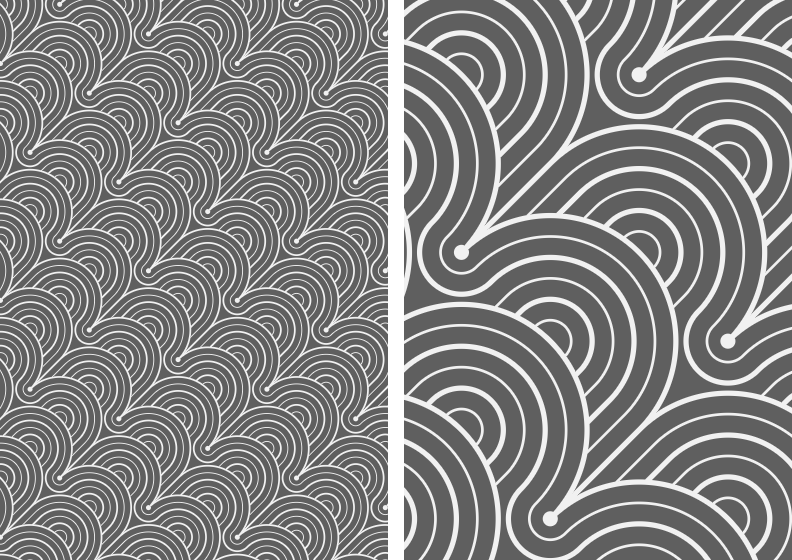
Left, the full canvas; right, a detail of the centre.
Write a WebGL 2 fragment shader that draws this pattern.

```glsl
#version 300 es
precision highp float;
// Overlapping wave arches in pale line on grey, linked by hooks around dots.
// Turned 45 degrees, the plane splits into strips of stacked round arches;
// each arch has a dot at one foot, where its outer lines curl round into the next strip.

uniform vec2 u_resolution;
out vec4 fragColor;

const vec3 GROUND = vec3(0.373);
const vec3 LINE = vec3(0.945);
const float GRID = 0.0763;                    // lattice unit, in canvas widths
const vec2 ANCHOR = vec2(0.1538, 0.8217);     // one dot, in canvas widths
const float RINGS = 6.0;                      // lines per arch
const float HOOK_RINGS = 2.0;                 // lines that curl round a dot
const float THICK = 0.125;                    // half widths, in ring spacings
const float THIN = 0.065;
const float DOT_RADIUS = 0.36;

// Soft coverage of a shape from its signed distance
float coverage(float dist, float pixel) {
    return clamp(0.5 - dist / pixel, 0.0, 1.0);
}

// Rings at whole distances 1..last, alternately thin and thick
float ringLines(float x, float last, float pixel) {
    float k = floor(x + 0.5);
    if (k < 1.0 || k > last) return 0.0;
    float halfWidth = mod(k, 2.0) < 0.5 ? THICK : THIN;
    return coverage(abs(x - k) - halfWidth, pixel);
}

// Foot of an arch that carries its dot: -1 left, +1 right
float dotSide(float arch, float strip) {
    return mod(arch + strip, 2.0) < 0.5 ? -1.0 : 1.0;
}

void main() {
    // Diagonal axes, measured in arch radii
    vec2 p = (gl_FragCoord.xy / u_resolution.x - ANCHOR) / GRID;
    float up = 0.5 * (p.x + p.y);
    float side = 0.5 * (p.x - p.y);
    float pixel = RINGS / (sqrt(2.0) * GRID * u_resolution.x);

    // Strip, and the front arch that covers this point
    float strip = floor(side * 0.5);
    float across = side - 2.0 * strip - 1.0;
    float arch = ceil(up - sqrt(max(0.0, 1.0 - across * across)));
    vec2 q = vec2(across, up - arch);

    // Dot feet of this arch and of the one in front
    float foot = dotSide(arch, strip);
    float dotDist = RINGS * length(q - vec2(foot, 0.0));
    float frontDot = RINGS * length(q - vec2(-foot, -1.0));

    // Round top, straight legs, or hook round the dot
    float ink;
    float hookEdge = (RINGS - HOOK_RINGS - 0.5) / RINGS;
    if (q.y < 0.0 && across * foot > hookEdge) {
        ink = ringLines(dotDist, HOOK_RINGS, pixel);
    } else {
        float radius = q.y > 0.0 ? length(q) : abs(across);
        ink = ringLines(RINGS * radius, RINGS, pixel);
    }

    // Outer half of the front arch's outline, then the dots
    float outline = RINGS * abs(length(q + vec2(0.0, 1.0)) - 1.0);
    ink = max(ink, coverage(outline - THICK, pixel));
    ink = max(ink, coverage(min(dotDist, frontDot) - DOT_RADIUS, pixel));

    fragColor = vec4(mix(GROUND, LINE, ink), 1.0);
}
```
